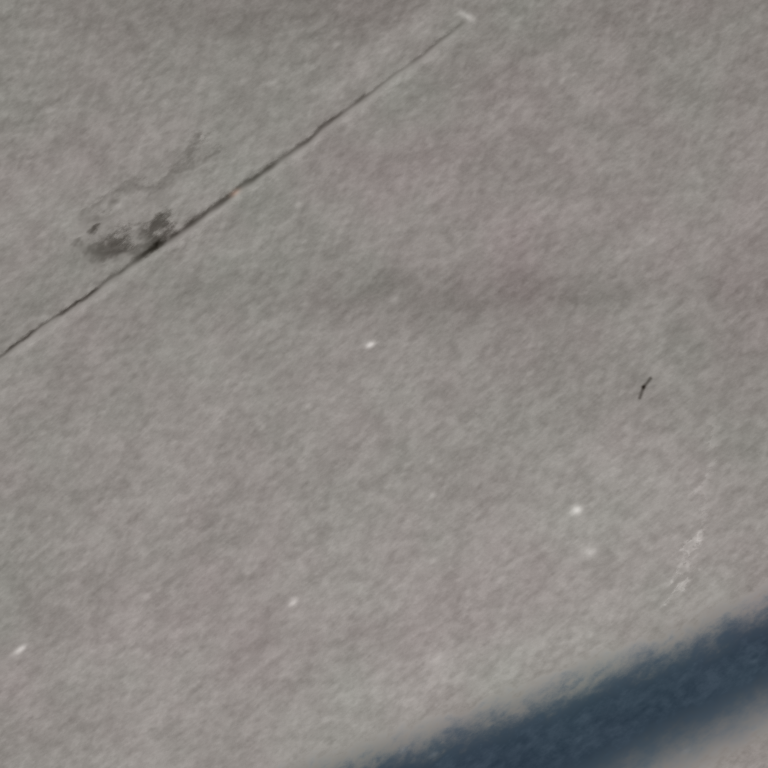
Write a WebGL 1 fragment shader that draws this texture.

```glsl
precision highp float;
// Weathered concrete in raking light: a diagonal joint with a damp stain,
// pale grit, and a soft blue shadow band crossing the lower right corner.
// Layered value noise gives the mottling; distance functions place the marks.
uniform vec2 u_resolution;

float hash(vec2 p) {
  return fract(sin(dot(p, vec2(127.1, 311.7))) * 43758.5453);
}

float noise(vec2 p) {
  vec2 i = floor(p), f = fract(p);
  f = f * f * (3.0 - 2.0 * f);
  return mix(mix(hash(i), hash(i + vec2(1.0, 0.0)), f.x),
             mix(hash(i + vec2(0.0, 1.0)), hash(i + vec2(1.0, 1.0)), f.x), f.y);
}

// Signed noise summed over four octaves.
float fbm(vec2 p) {
  float sum = 0.0, amp = 0.5;
  for (int i = 0; i < 4; i++) {
    sum += amp * (noise(p) - 0.5);
    p = mat2(0.8, 0.6, -0.6, 0.8) * p * 2.03 + 17.3;
    amp *= 0.55;
  }
  return sum;
}

vec2 rotate(vec2 p, float a) {
  float c = cos(a), s = sin(a);
  return vec2(c * p.x + s * p.y, c * p.y - s * p.x);
}

// Soft elliptical spot, tilted by angle a.
float blob(vec2 p, vec2 center, vec2 radius, float a) {
  vec2 q = rotate(p - center, a) / radius;
  return exp(-dot(q, q));
}

// Soft stroke from a to b.
float stroke(vec2 p, vec2 a, vec2 b, float width) {
  vec2 d = b - a;
  float t = clamp(dot(p - a, d) / dot(d, d), 0.0, 1.0);
  return exp(-pow(length(p - a - d * t) / width, 2.0));
}

// Sparse pale chips, one possible per grid cell.
float grit(vec2 p, float scale, float density) {
  vec2 cell = floor(p * scale);
  vec2 offset = 0.3 + 0.4 * vec2(hash(cell + 3.1), hash(cell + 8.7));
  vec2 q = rotate(fract(p * scale) - offset, 0.6) / vec2(0.16, 0.09);
  return step(1.0 - density, hash(cell + 21.4)) * exp(-dot(q, q)) * hash(cell + 5.2);
}

void main() {
  vec2 p = gl_FragCoord.xy / u_resolution;
  vec2 grainUv = rotate(p, 0.65);
  float patches = fbm(p * vec2(5.0, 8.0) + 4.0);
  float mottle = fbm(grainUv * vec2(24.0, 40.0));
  float grain = fbm(grainUv * vec2(85.0, 150.0) + 9.0);

  // Broad tone: darker top, pale lower half, warm patches to the right.
  float tone = 0.552 - 0.035 * smoothstep(0.65, 1.05, p.y);
  tone += 0.022 * (1.0 - smoothstep(0.1, 0.6, p.y));
  tone += 0.06 * patches + 0.07 * mottle + 0.125 * grain;
  tone -= 0.035 * blob(p, vec2(0.5, 0.625), vec2(0.32, 0.035), 0.0);
  tone -= 0.02 * blob(p, vec2(0.85, 0.62), vec2(0.25, 0.025), 0.0);
  tone -= 0.03 * blob(p, vec2(0.42, 0.99), vec2(0.15, 0.04), 0.0);
  tone += 0.055 * blob(p, vec2(0.49, 0.925), vec2(0.12, 0.018), 0.6);
  tone += 0.045 * blob(p, vec2(0.56, 0.11), vec2(0.26, 0.045), 0.36);
  tone += 0.03 * blob(p, vec2(0.79, 0.32), vec2(0.12, 0.08), 0.4);
  float warmth = 0.014 * blob(p, vec2(0.76, 0.76), vec2(0.22, 0.18), 0.0)
               + 0.012 * blob(p, vec2(0.35, 0.18), vec2(0.35, 0.1), 0.2)
               + 0.03 * fbm(p * 9.0 + 31.0);
  vec3 color = vec3(tone + 0.003 + 0.5 * warmth, tone - 0.013 - 0.5 * warmth, tone - 0.031);

  // Ragged damp stain beside the joint, with a pale chip and a broken smear.
  vec2 warped = p + 0.05 * vec2(mottle, -mottle) + 0.02 * grain;
  float stain = blob(warped, vec2(0.148, 0.686), vec2(0.052, 0.024), 0.3)
              + 0.6 * blob(warped, vec2(0.205, 0.7), vec2(0.03, 0.016), 0.6);
  color -= 0.2 * smoothstep(0.2, 0.85, stain + 0.6 * mottle);
  float smear = stroke(warped, vec2(0.115, 0.715), vec2(0.27, 0.805), 0.009);
  color -= 0.08 * smear * smoothstep(-0.15, 0.15, mottle + patches);
  color += 0.2 * blob(warped, vec2(0.165, 0.693), vec2(0.011, 0.015), -0.4);

  // Joint: soft groove with a pale lower lip, breaking up toward the top.
  float jointY = 0.538 + 0.715 * p.x - 0.006 * sin(p.x * 5.1) + 0.004 * (noise(p.xx * 35.0) - 0.5);
  float jointD = (p.y - jointY) * 0.813 + 0.004 * grain;
  float jointFade = 1.0 - smoothstep(0.57, 0.63, p.x);
  float width = 0.0026 + 0.0016 * smoothstep(0.1, 0.22, p.x) * (1.0 - smoothstep(0.32, 0.5, p.x));
  float depth = mix(0.2, 0.08, smoothstep(0.38, 0.54, p.x)) * (0.55 + 0.7 * noise(p.xx * 60.0));
  color -= jointFade * depth * exp(-pow(jointD / width, 2.0));
  color += jointFade * 0.04 * exp(-pow((jointD + 0.009) / 0.006, 2.0));
  color += vec3(0.2, 0.14, 0.12) * blob(p, vec2(0.306, 0.749), vec2(0.008, 0.004), 0.6);

  // Short dark nick and broken pale scratches at the right.
  color -= 0.17 * stroke(p, vec2(0.833, 0.482), vec2(0.838, 0.496), 0.0025);
  color -= 0.2 * stroke(p, vec2(0.838, 0.496), vec2(0.847, 0.507), 0.0025);
  float scratch = stroke(warped, vec2(0.865, 0.215), vec2(0.918, 0.3), 0.005)
                + 0.4 * stroke(warped, vec2(0.918, 0.3), vec2(0.938, 0.44), 0.005);
  color += 0.075 * scratch * smoothstep(-0.2, 0.2, mottle + grain);

  // Pale chips: a few large ones, then scattered grit.
  float chips = blob(p, vec2(0.482, 0.551), vec2(0.007, 0.004), 0.5)
              + 0.7 * blob(p, vec2(0.751, 0.336), vec2(0.008, 0.006), 0.2)
              + 0.5 * blob(p, vec2(0.768, 0.281), vec2(0.01, 0.006), 0.4)
              + 0.6 * blob(p, vec2(0.382, 0.216), vec2(0.008, 0.005), 0.8)
              + 0.8 * blob(p, vec2(0.026, 0.154), vec2(0.01, 0.004), 0.6)
              + 0.6 * blob(p, vec2(0.609, 0.978), vec2(0.012, 0.005), -0.5);
  color += 0.27 * chips + 0.08 * grit(p, 24.0, 0.1);

  // Shadow band with wide soft edges and a cool tint.
  float x = p.x - 0.43;
  float ragged = 0.03 * mottle + 0.035 * grain;
  float upper = 0.34 * x + 0.08 * x * x - p.y + ragged;
  float lower = p.y - 0.5 * (p.x - 0.83) + ragged;
  float shadow = smoothstep(-0.024, 0.046, upper) * smoothstep(-0.06, 0.05, lower);
  vec3 shade = vec3(0.18, 0.24, 0.3) + (color - 0.54) * 0.65;
  gl_FragColor = vec4(clamp(mix(color, shade, shadow), 0.0, 1.0), 1.0);
}
```
